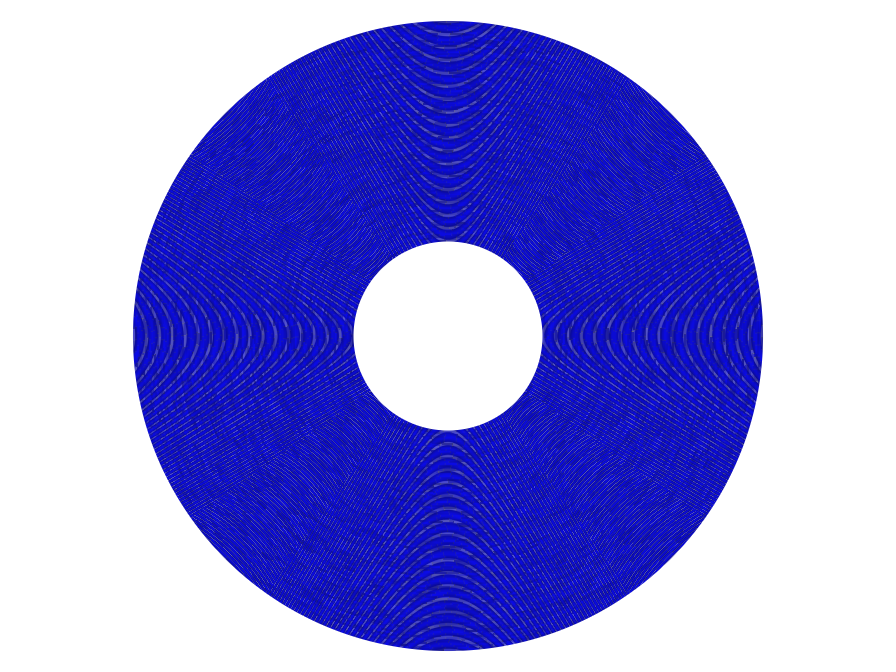
This pattern is drawn by a WebGL 2 fragment shader. Its source:

```glsl
#version 300 es
precision highp float;

uniform vec2 u_resolution;
out vec4 fragColor;

const float TAU = 6.2831853;
const float INNER_RADIUS = 0.1406;
const float OUTER_RADIUS = 0.4688;
const float RING_DENSITY = 332.0;
const float WEAVE_DENSITY = 384.0;
const float BRICK_LENGTH = 0.018;

float hash(vec2 p) {
    return fract(sin(dot(p, vec2(127.1, 311.7))) * 4375.85);
}

float discMask(float radius, float limit, float pixel) {
    return clamp((limit - radius) / pixel + 0.5, 0.0, 1.0);
}

// Beat phase of fine rings against a square weave, in cycles
float moirePhase(vec2 p, float ringDensity, float weaveDensity) {
    float radius = max(length(p), 0.001);
    vec2 frequency = ringDensity * p / radius;
    vec2 harmonic = floor(frequency / weaveDensity + 0.5);
    return ringDensity * (radius - INNER_RADIUS)
         - dot(harmonic, weaveDensity * p + 0.5);
}

// Cell index (position along the ring, ring) and offset within the cell
vec3 brickCell(vec2 p, float ringDensity, float brickLength) {
    float ring = floor((length(p) - INNER_RADIUS) * ringDensity);
    float ringRadius = INNER_RADIUS + (ring + 0.5) / ringDensity;
    float count = max(1.0, floor(TAU * ringRadius / brickLength));
    float turn = atan(p.y, p.x) / TAU + 0.5;
    float along = turn * count + hash(vec2(ring, 3.0));
    return vec3(mod(floor(along), count), ring, fract(along));
}

vec3 wovenRings(vec2 p, float pixel) {
    // Dark joints with a pale core, fading where too fine to resolve
    float detail = min(1.0, 1.0 / (pixel * WEAVE_DENSITY));
    float wave = cos(TAU * moirePhase(p, RING_DENSITY, WEAVE_DENSITY));
    float joint = 0.5 - 0.5 * wave * detail;
    float core = smoothstep(0.72, 1.0, joint);

    // Each brick varies in tone and in the brightness of its joint
    vec3 cell = brickCell(p, RING_DENSITY, BRICK_LENGTH);
    float tone = hash(cell.xy) - 0.5;
    float glint = mix(0.3, 1.7, hash(cell.yx + 17.0));

    // Short ends between neighbouring bricks
    float endDistance = min(cell.z, 1.0 - cell.z) * BRICK_LENGTH;
    float seam = 1.0 - smoothstep(0.0, 0.0016, endDistance);

    float blue = 0.84 - 0.25 * joint + 0.10 * core * glint
               + 0.14 * tone * detail - 0.10 * seam;
    float pale = 0.045 + 0.17 * core * glint + 0.05 * seam;
    return vec3(pale, pale, blue);
}

void main() {
    vec2 p = (gl_FragCoord.xy - 0.5 * u_resolution) / u_resolution.y;
    float pixel = 1.0 / u_resolution.y;
    float radius = length(p);

    // Ring between the outer rim and the central hole
    float annulus = discMask(radius, OUTER_RADIUS, pixel)
                  * (1.0 - discMask(radius, INNER_RADIUS, pixel));
    vec3 color = mix(vec3(1.0), wovenRings(p, pixel), annulus);
    fragColor = vec4(clamp(color, 0.0, 1.0), 1.0);
}
```
